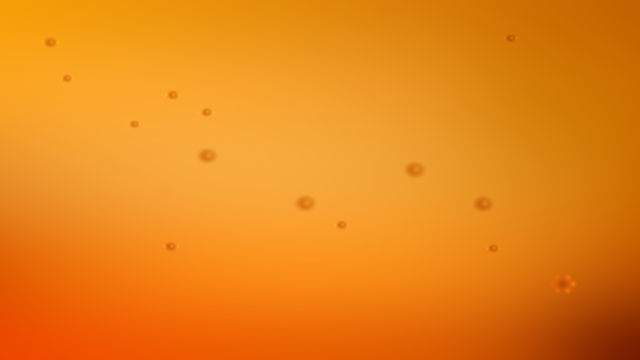
Write a Shadertoy shader that draws this background.

```glsl
// A warm amber liquid lit from the left, with small blurred bubbles adrift.
// Five horizontal colour bands are joined by a spline, then corner shade,
// soft elliptical bubbles and one glinting bubble are laid on top.

#define BUBBLE_COUNT 13
#define BUBBLE_SQUASH 1.28
#define BUBBLE_TINT vec3(0.87, 0.69, 0.32)
#define GLINT_COLOR vec3(1.0, 0.50, 0.06)
#define GLINT_CENTER vec2(0.879, 0.211)
#define GLINT_RADIUS 0.030
#define GLINT_COUNT 6
#define CORNER_SHADE vec3(0.27, 0.17, 0.0)
#define SIDE_SHADE vec3(0.03, 0.03, 0.05)

// Centre x, centre y (share of canvas), radius (share of height)
const vec3 BUBBLES[BUBBLE_COUNT] = vec3[](
    vec3(0.079, 0.882, 0.021), vec3(0.105, 0.782, 0.016),
    vec3(0.270, 0.736, 0.019), vec3(0.210, 0.655, 0.016),
    vec3(0.323, 0.688, 0.018), vec3(0.324, 0.567, 0.031),
    vec3(0.477, 0.435, 0.033), vec3(0.648, 0.528, 0.033),
    vec3(0.755, 0.433, 0.032), vec3(0.534, 0.375, 0.018),
    vec3(0.267, 0.315, 0.019), vec3(0.771, 0.310, 0.017),
    vec3(0.798, 0.894, 0.017));

// Round glow that fades with distance
float glow(vec2 offset, float size) {
    return exp(-dot(offset, offset) / (size * size));
}

// Quadratic blend through three colours at x = 0, 0.5 and 1
vec3 band(float x, vec3 left, vec3 middle, vec3 right) {
    return left * (2.0 * x - 1.0) * (x - 1.0)
         + middle * 4.0 * x * (1.0 - x)
         + right * x * (2.0 * x - 1.0);
}

// Cubic spline from b to c
vec3 spline(vec3 a, vec3 b, vec3 c, vec3 d, float t) {
    return b + 0.5 * t * (c - a + t * (2.0 * a - 5.0 * b + 4.0 * c - d
         + t * (3.0 * (b - c) + d - a)));
}

// Liquid: bands run from the bottom to the top
vec3 liquid(vec2 uv) {
    vec3 bands[5];
    bands[0] = band(uv.x, vec3(0.93, 0.27, 0.00), vec3(0.90, 0.36, 0.00), vec3(0.73, 0.28, 0.00));
    bands[1] = band(uv.x, vec3(0.88, 0.36, 0.00), vec3(0.98, 0.56, 0.10), vec3(0.80, 0.36, 0.00));
    bands[2] = band(uv.x, vec3(0.91, 0.55, 0.15), vec3(0.965, 0.655, 0.23), vec3(0.80, 0.43, 0.00));
    bands[3] = band(uv.x, vec3(0.98, 0.64, 0.13), vec3(0.95, 0.62, 0.17), vec3(0.79, 0.43, 0.00));
    bands[4] = band(uv.x, vec3(0.96, 0.62, 0.02), vec3(0.88, 0.53, 0.04), vec3(0.76, 0.38, 0.00));

    float y = clamp(uv.y, 0.0, 1.0) * 4.0;
    int i = min(int(y), 3);
    vec3 color = spline(bands[max(i - 1, 0)], bands[i], bands[i + 1],
                        bands[min(i + 2, 4)], y - float(i));

    color -= CORNER_SHADE * glow((uv - vec2(1.0, 0.0)) * vec2(1.0, 0.8), 0.17);
    color -= SIDE_SHADE * glow((uv - vec2(0.83, 0.72)) * vec2(1.3, 0.7), 0.17);
    return max(color, 0.0);
}

// Soft dark ellipse with an inner highlight; small ones sparkle at the sides
vec3 addBubble(vec3 color, vec2 offset, float radius) {
    vec2 q = offset / radius;
    float small = 1.0 - smoothstep(0.020, 0.028, radius);
    float d = length(q * vec2(1.0, BUBBLE_SQUASH));
    float body = 1.0 - smoothstep(0.25, 1.1, d);
    color *= mix(vec3(1.0), BUBBLE_TINT, body);
    color += vec3(0.10, 0.12, 0.04) * glow(q - vec2(0.16, 0.06), 0.28);
    float sparks = glow(vec2(abs(q.x) - 0.95, q.y), 0.22);
    return color + vec3(0.06, 0.05, 0.0) * small * sparks;
}

// Faint ruddy bubble ringed with bright points
vec3 addGlint(vec3 color, vec2 offset) {
    vec2 q = offset / GLINT_RADIUS;
    float ring = length(q * vec2(1.0, 1.5)) - 0.8;
    color = mix(color, GLINT_COLOR * vec3(0.95, 0.75, 0.5), 0.35 * exp(-ring * ring * 8.0));
    color *= 1.0 - vec3(0.10, 0.25, 0.2) * glow(q, 0.45);
    for (int i = 0; i < GLINT_COUNT; i++) {
        float angle = 6.2832 * float(i) / float(GLINT_COUNT);
        vec2 point = vec2(cos(angle), 0.7 * sin(angle));
        float strength = 0.45 + 0.35 * cos(angle);
        color = mix(color, GLINT_COLOR, strength * glow(q - point, 0.24));
    }
    return color;
}

void mainImage(out vec4 fragColor, in vec2 fragCoord) {
    vec2 uv = fragCoord / iResolution.xy;
    vec2 aspect = vec2(iResolution.x / iResolution.y, 1.0);
    vec3 color = liquid(uv);

    for (int i = 0; i < BUBBLE_COUNT; i++) {
        color = addBubble(color, (uv - BUBBLES[i].xy) * aspect, BUBBLES[i].z);
    }
    color = addGlint(color, (uv - GLINT_CENTER) * aspect);

    fragColor = vec4(clamp(color, 0.0, 1.0), 1.0);
}
```
